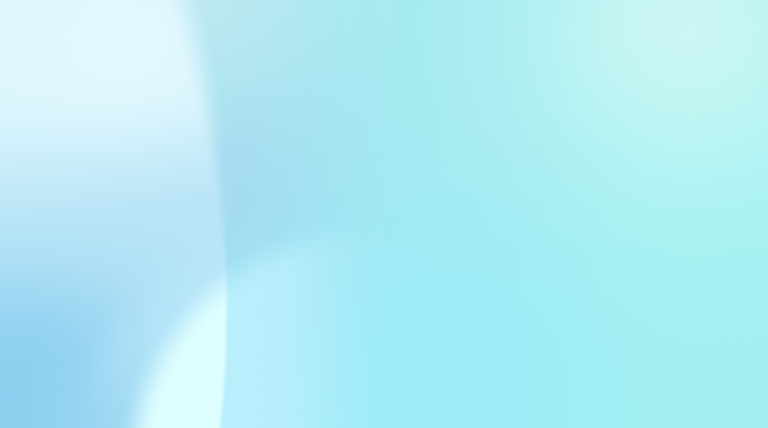
Write a WebGL 2 fragment shader that draws this background.

```glsl
#version 300 es
precision highp float;
// Soft aqua backdrop with a pale curved panel and a glowing arc at lower left.
uniform vec2 u_resolution;
out vec4 outColor;

// Smooth elliptical falloff: 1 at the centre, fading with the given radii.
float glow(vec2 p, vec2 center, vec2 radii) {
  vec2 d = (p - center) / radii;
  return exp(-dot(d, d));
}

float hash(vec2 p) {
  return fract(sin(dot(p, vec2(127.1, 311.7))) * 43758.5453);
}

// Open aqua field with a mint light at upper right.
vec3 aquaField(vec2 p) {
  vec3 color = mix(vec3(0.61, 0.925, 0.965), vec3(0.635, 0.915, 0.945), smoothstep(0.2, 0.75, p.y));
  color = mix(color, vec3(0.635, 0.94, 0.95), smoothstep(1.1, 1.6, p.x) * 0.9);
  color = mix(color, vec3(0.635, 0.85, 0.935), 0.95 * glow(p, vec2(0.48, 0.56), vec2(0.30, 0.32)));
  color = mix(color, vec3(0.76, 0.91, 0.95), 0.85 * glow(p, vec2(0.46, 1.05), vec2(0.30, 0.32)));
  color = mix(color, vec3(0.77, 0.97, 0.955), 0.85 * glow(p, vec2(1.62, 0.90), vec2(0.44, 0.40)));
  return mix(color, vec3(0.83, 0.96, 0.955), 0.55 * glow(p, vec2(1.58, 0.96), vec2(0.22, 0.19)));
}

// Panel fading from near white above to sky blue below.
vec3 panelField(vec2 p) {
  vec3 sky = mix(vec3(0.56, 0.815, 0.945), vec3(0.68, 0.875, 0.955), smoothstep(0.05, 0.5, p.x));
  vec3 color = mix(sky, vec3(0.72, 0.895, 0.965), smoothstep(0.15, 0.52, p.y));
  color = mix(color, vec3(0.865, 0.965, 0.995), smoothstep(0.42, 0.82, p.y - 0.12 * p.x));
  return mix(color, vec3(0.90, 0.975, 1.0), 0.7 * glow(p, vec2(0.28, 0.9), vec2(0.22, 0.2)));
}

void main() {
  vec2 p = gl_FragCoord.xy / u_resolution.y;
  p.x *= 1.79 * u_resolution.y / u_resolution.x;

  // Signed distance to the disc whose rim forms the arc.
  float disc = length(p - vec2(0.86, -0.1)) - 0.57;

  // Right side: the disc is a pale wash that dissolves into the aqua.
  vec3 aqua = aquaField(p);
  float wash = smoothstep(0.035, -0.07, disc) * smoothstep(0.94, 0.58, p.x);
  aqua = mix(aqua, vec3(0.725, 0.935, 0.99), wash);

  // Left side: a wide halo and a bright core along the same rim.
  vec3 panel = panelField(p);
  float halo = smoothstep(0.17, -0.02, disc) * smoothstep(-0.05, 0.25, p.y);
  panel = mix(panel, vec3(0.74, 0.92, 0.985), 0.55 * halo);
  panel = mix(panel, vec3(0.87, 0.995, 1.0), smoothstep(0.025, -0.065, disc));

  // The curved seam is crisp below and blurred towards the top.
  float seam = p.x - (0.528 - 0.19 * pow(abs(p.y - 0.28), 2.0));
  float blur = mix(0.007, 0.05, smoothstep(0.3, 1.0, p.y));
  vec3 color = mix(panel, aqua, smoothstep(-blur, blur, seam));

  // Faint dither keeps the gradients free of bands.
  color += (hash(gl_FragCoord.xy) - 0.5) / 255.0;
  outColor = vec4(color, 1.0);
}
```
